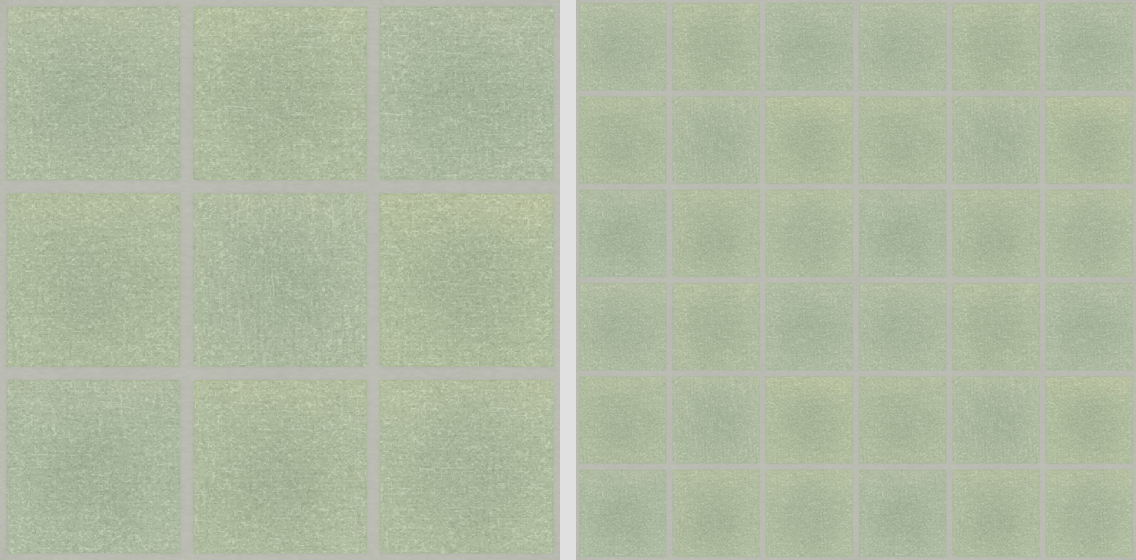
Left: one tile. Right: repeated 2 by 2.
Write a Shadertoy shader that draws this texture.

```glsl
// Pale green glass mosaic: a 3 by 3 grid of square tiles in grey grout.
// Each tile is a rounded-box distance shaded by soft clouds, curled flecks,
// tiny bubbles and drawn streaks; all noise wraps so the canvas tiles.

const float REPEATS = 3.0;
const float HALF_SIZE = 0.464;
const vec3 GROUT = vec3(0.727, 0.734, 0.696);
const vec3 GLASS_DARK = vec3(0.640, 0.695, 0.592);
const vec3 GLASS_LIGHT = vec3(0.692, 0.742, 0.634);
const vec3 GLASS_WARM = vec3(0.745, 0.760, 0.630);
const vec3 SHINE = vec3(0.800, 0.845, 0.765);

float hash(vec2 p) {
    return fract(sin(dot(p, vec2(127.1, 311.7))) * 43758.5453);
}

// Value noise that wraps after a whole number of cells
float noise(vec2 p, vec2 period, float seed) {
    vec2 i = floor(p), f = fract(p);
    f = f * f * (3.0 - 2.0 * f);
    vec2 a = mod(i, period) + seed, b = mod(i + 1.0, period) + seed;
    return mix(mix(hash(a), hash(vec2(b.x, a.y)), f.x),
               mix(hash(vec2(a.x, b.y)), hash(b), f.x), f.y);
}

float clouds(vec2 p, float scale, float seed) {
    float sum = 0.0, weight = 0.5;
    for (int i = 0; i < 4; i++) {
        sum += weight * noise(p * scale, vec2(scale), seed);
        scale *= 2.0;
        weight *= 0.5;
    }
    return sum / 0.9375;
}

float roundedBox(vec2 p, float halfSize, float radius) {
    vec2 d = abs(p) - halfSize + radius;
    return length(max(d, 0.0)) + min(max(d.x, d.y), 0.0) - radius;
}

// Short curled marks: the level line of one noise, broken up by another
float flecks(vec2 p, float scale, float seed) {
    float ridge = 1.0 - abs(2.0 * noise(p * scale, vec2(scale), seed) - 1.0);
    float mask = noise(p * scale * 1.5, vec2(scale * 1.5), seed + 7.0);
    return smoothstep(0.6, 0.95, ridge) * smoothstep(0.42, 0.68, mask);
}

// Scattered small bubbles, bright on the upper rim and dark below
float bubbles(vec2 p, float scale, float chance, float seed, float px) {
    vec2 q = p * scale, base = floor(q);
    float sum = 0.0, soft = max(px * scale, 0.12);
    for (int y = -1; y <= 1; y++)
    for (int x = -1; x <= 1; x++) {
        vec2 id = base + vec2(x, y);
        vec2 rnd = vec2(hash(id + seed), hash(id + seed + 37.3));
        vec2 d = q - id - 0.2 - 0.6 * rnd;
        float radius = mix(0.12, 0.36, hash(id + seed + 71.9));
        float rim = 1.0 - smoothstep(0.0, soft, abs(length(d) - radius));
        float present = step(hash(id + seed + 13.7), chance);
        sum += present * rim * (0.3 + 0.7 * d.y / radius);
    }
    return sum;
}

// Thin, slightly bent strokes with faded ends, running along x
float streaks(vec2 p, vec2 scale, float chance, float seed, float px) {
    vec2 base = floor(p * scale);
    float sum = 0.0;
    for (int y = -1; y <= 1; y++)
    for (int x = -1; x <= 1; x++) {
        vec2 id = base + vec2(x, y);
        float r = hash(id + seed), s = hash(id + seed + 19.1);
        vec2 d = p - (id + vec2(r, s)) / scale;
        float halfLength = mix(0.02, 0.12, s * s);
        d.y += (r - 0.5) * 0.14 * d.x + 0.002 * sin(d.x * 40.0 + r * 6.3);
        float line = 1.0 - smoothstep(0.0005, 0.0015 + px, abs(d.y));
        float fade = 1.0 - smoothstep(0.4, 1.0, abs(d.x) / halfLength);
        float present = step(hash(id + seed + 53.3), chance);
        sum += present * line * fade * mix(0.2, 0.9, r);
    }
    return sum;
}

vec3 glass(vec2 p, vec2 id, float depth, float px) {
    float seed = 11.0 + floor(83.0 * hash(id + 4.2));
    float tone = hash(id + 8.6), wear = hash(id + 2.9);
    vec2 along = hash(id + 6.1) > 0.8 ? p.yx : p;
    // Darker middle, lighter border, warm upper edge
    float cloud = clouds(p, 6.0, seed);
    float border = smoothstep(0.05, 0.56, length(p + vec2(0.0, 0.04)));
    vec3 color = mix(GLASS_DARK, GLASS_LIGHT, clamp(0.2 + 0.7 * border + 0.45 * (cloud - 0.5), 0.0, 1.0));
    float warm = smoothstep(0.2, 0.5, p.y + 0.3 * (cloud - 0.5));
    color = mix(color, GLASS_WARM, warm * mix(0.2, 0.45, tone));
    color += (tone - 0.5) * vec3(0.012, 0.006, -0.018);
    // Fine grain, brushed fibres, flecks, pits, bubbles and streaks
    color += 0.042 * (noise(p * 128.0, vec2(128.0), seed) - 0.5);
    color += 0.026 * (noise(along * vec2(14.0, 120.0), vec2(14.0, 120.0), seed) - 0.5);
    color += 0.055 * (flecks(p, 56.0, seed) - 0.17);
    color -= 0.040 * (flecks(p, 64.0, seed + 31.0) - 0.17);
    color += 0.045 * bubbles(p, 44.0, 0.5, seed, px);
    float strokes = streaks(along, vec2(5.0, 28.0), mix(0.08, 0.32, wear), seed, px);
    color = mix(color, SHINE, 0.5 * clamp(strokes, 0.0, 1.0));
    // Thin green line along the cut edge
    float cut = 1.0 - smoothstep(0.0, 0.014, depth);
    return color - cut * vec3(0.028, 0.010, 0.030);
}

vec3 grout(vec2 uv, float gap) {
    float sand = noise(uv * vec2(110.0, 270.0), vec2(110.0, 270.0), 3.0) - 0.5;
    float shade = 1.0 - smoothstep(0.0, 0.018, gap);
    return GROUT + 0.024 * sand + 0.02 * (clouds(uv, 6.0, 9.0) - 0.5) - 0.018 * shade;
}

void mainImage(out vec4 fragColor, in vec2 fragCoord) {
    vec2 uv = fragCoord / iResolution.xy;
    vec2 id = mod(floor(uv * REPEATS), REPEATS);
    vec2 p = fract(uv * REPEATS) - 0.5;
    float px = REPEATS / min(iResolution.x, iResolution.y);
    float wobble = 0.004 * (noise(uv * 75.0, vec2(75.0), 21.0) - 0.5);
    float dist = roundedBox(p, HALF_SIZE, 0.010) + wobble;
    float cover = 1.0 - smoothstep(-0.7 * px, 0.7 * px, dist);
    vec3 color = mix(grout(uv, max(dist, 0.0)), glass(p, id, max(-dist, 0.0), px), cover);
    fragColor = vec4(color, 1.0);
}
```
